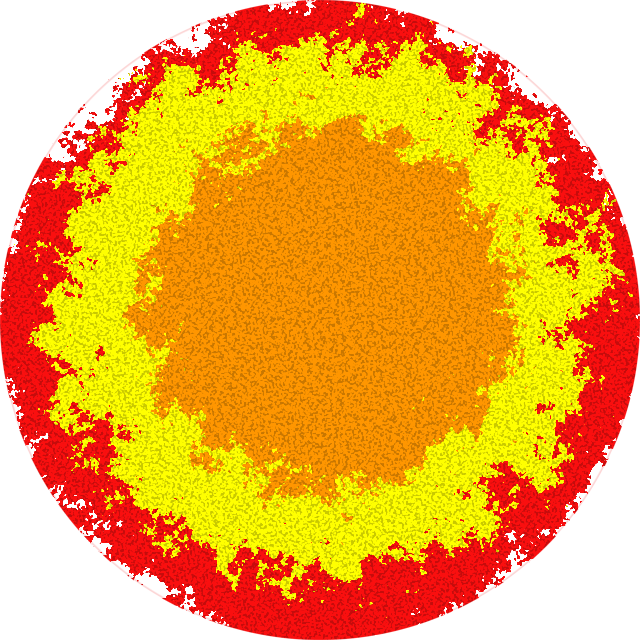
A three.js fragment shader for this background:

```glsl
// A grainy disc of three nested colours on white: orange core, yellow ring, red rim.
// Each boundary is a circle whose radius is broken up by rough fractal gradient noise;
// a fine noise darkens small flecks of the paint.

#define DISC_RADIUS 0.5
#define CORE_RADIUS 0.288
#define RING_RADIUS 0.416
#define RIM_RADIUS 0.53
#define RIM_NOTCH 0.046
#define CORE_FRAY 0.062
#define RING_FRAY 0.076
#define RIM_FRAY 0.052
#define FRAY_SCALE 13.0
#define ROUGHNESS 0.86
#define GRAIN_SCALE 250.0
#define EDGE 0.0012

varying vec2 vUv;

const vec3 PAPER  = vec3(1.0);
const vec3 RED    = vec3(0.98, 0.06, 0.06);
const vec3 YELLOW = vec3(1.0, 1.0, 0.0);
const vec3 ORANGE = vec3(1.0, 0.59, 0.0);
const vec3 PINK   = vec3(0.98, 0.73, 0.73);

// Turn by about 37 degrees, hides the noise lattice
const mat2 TURN = mat2(0.8, 0.6, -0.6, 0.8);

// Random unit gradient for a lattice point
vec2 gradientAt(vec2 cell) {
  vec3 p = fract(cell.xyx * vec3(0.1031, 0.1030, 0.0973));
  p += dot(p, p.yzx + 33.33);
  float angle = 6.28319 * fract((p.x + p.y) * p.z);
  return vec2(cos(angle), sin(angle));
}

float gradientNoise(vec2 p) {
  vec2 cell = floor(p);
  vec2 f = p - cell;
  vec2 u = f * f * f * (f * (f * 6.0 - 15.0) + 10.0);
  vec2 right = vec2(1.0, 0.0);
  vec2 up = vec2(0.0, 1.0);
  float a = dot(gradientAt(cell), f);
  float b = dot(gradientAt(cell + right), f - right);
  float c = dot(gradientAt(cell + up), f - up);
  float d = dot(gradientAt(cell + 1.0), f - 1.0);
  return mix(mix(a, b, u.x), mix(c, d, u.x), u.y);
}

// Slowly decaying octaves give ragged edges with loose islands
float roughNoise(vec2 p, float seed) {
  float sum = 0.0;
  float amplitude = 1.0;
  p = p * FRAY_SCALE + seed;
  for (int i = 0; i < 5; i++) {
    sum += amplitude * gradientNoise(p);
    amplitude *= ROUGHNESS;
    p = TURN * p * 2.0 + vec2(17.3, 9.7);
  }
  return sum;
}

// Coverage of the inside of a signed distance
float inside(float dist) {
  return 1.0 - smoothstep(-EDGE, EDGE, dist);
}

float frayedDisc(vec2 p, vec2 center, float radius, float fray, float seed) {
  return inside(length(p - center) - radius + fray * roughNoise(p, seed));
}

void main() {
  vec2 p = vUv;
  vec2 q = p - 0.5;
  float r = length(q);

  // The rim is worn more along the diagonals
  vec2 dir = q / max(r, 0.001);
  float diagonal = 4.0 * dir.x * dir.x * dir.y * dir.y;
  float rimRadius = RIM_RADIUS - RIM_NOTCH * diagonal;

  float rim  = frayedDisc(p, vec2(0.506, 0.494), rimRadius, RIM_FRAY, 11.4);
  float ring = frayedDisc(p, vec2(0.505, 0.518), RING_RADIUS, RING_FRAY, 47.2);
  float core = frayedDisc(p, vec2(0.516, 0.522), CORE_RADIUS, CORE_FRAY, 83.6);

  // Layers of paint, darkened by two scales of grain
  vec3 paint = mix(RED, YELLOW, ring);
  paint = mix(paint, ORANGE, core);
  vec2 grainPoint = TURN * p * GRAIN_SCALE + 205.1;
  float grain = gradientNoise(grainPoint) + 0.5 * gradientNoise(TURN * grainPoint * 0.5);
  paint *= 1.0 - 0.21 * smoothstep(-0.04, 0.3, grain);

  // Worn gaps, a faint pink outline and the clean outer circle
  float outline = 1.0 - smoothstep(0.0, 0.003, abs(r - DISC_RADIUS + 0.0015));
  vec3 gaps = mix(PAPER, PINK, 0.6 * outline);
  vec3 color = mix(gaps, paint, max(rim, ring));
  color = mix(PAPER, color, inside(r - DISC_RADIUS));

  gl_FragColor = vec4(color, 1.0);
}
```
